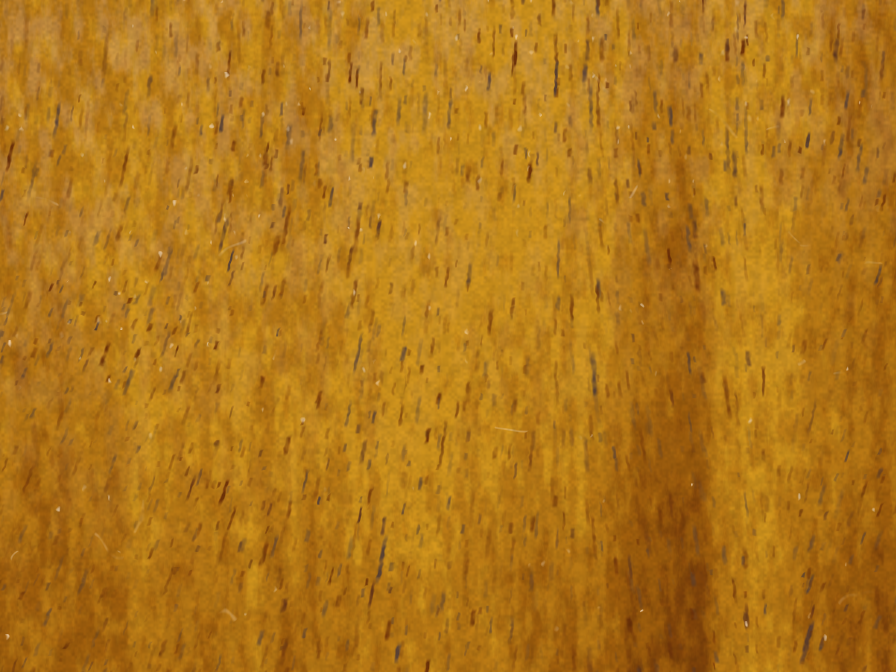
A Shadertoy shader for this texture:

```glsl
const vec3 UMBER = vec3(0.48, 0.25, 0.035);
const vec3 AMBER = vec3(0.595, 0.35, 0.045);
const vec3 HONEY = vec3(0.69, 0.45, 0.075);
const vec3 GOLD = vec3(0.775, 0.55, 0.105);
const vec3 HAZE = vec3(0.77, 0.60, 0.44);
const vec3 RED_PORE = vec3(0.41, 0.18, 0.03);
const vec3 GREY_PORE = vec3(0.33, 0.245, 0.21);
const vec3 GLINT = vec3(0.90, 0.79, 0.65);

float hash(vec2 p) {
    return fract(sin(dot(p, vec2(127.1, 311.7))) * 43758.5453);
}

vec2 hash2(vec2 p) {
    return vec2(hash(p), hash(p + 19.3));
}

float noise(vec2 p) {
    vec2 i = floor(p), f = fract(p);
    f = f * f * (3.0 - 2.0 * f);
    return mix(mix(hash(i), hash(i + vec2(1, 0)), f.x),
               mix(hash(i + vec2(0, 1)), hash(i + vec2(1, 1)), f.x), f.y);
}

float fbm(vec2 p) {
    float sum = 0.0, amp = 0.5;
    for (int i = 0; i < 4; i++) {
        sum += amp * noise(p);
        p = p * 2.03 + 7.1;
        amp *= 0.5;
    }
    return sum / 0.9375;
}

float segment(vec2 p, vec2 a, vec2 b) {
    vec2 d = b - a;
    return length(p - a - d * clamp(dot(p - a, d) / dot(d, d), 0.0, 1.0));
}

// Sideways slope of the fibres: leaning right at the left, left past the middle
float fibreLean(vec2 p) {
    float low = 1.0 - smoothstep(0.5, 1.0, p.y);
    float side = mix(0.34, 0.10, smoothstep(0.1, 0.75, p.x));
    side = mix(side, -0.16, smoothstep(0.75, 0.95, p.x));
    return mix(side, 0.3, smoothstep(1.08, 1.25, p.x)) * (0.1 + 0.9 * low);
}

// Broad light and dark figure of the wood, 0 dark to 1 light
float woodTone(vec2 p) {
    float x = p.x + 0.03 * (fbm(p * vec2(3.0, 2.0)) - 0.5);
    float tone = 0.78 + 0.42 * (fbm(vec2(x * 7.0, p.y * 1.3)) - 0.5);
    tone += 0.42 * (fbm(vec2(x * 45.0, p.y * 3.0) + 31.0) - 0.5);
    tone += 0.6 * (fbm(p * vec2(75.0, 28.0) + 5.0) - 0.5);
    float band = smoothstep(0.86, 0.98, x) * (1.0 - smoothstep(1.03, 1.07, x));
    tone -= band * mix(0.48, 0.12, smoothstep(0.1, 0.9, p.y));
    tone += 0.12 * exp(-pow((x - 0.62) / 0.22, 2.0));
    tone += 0.15 * exp(-pow((x - 1.13) / 0.05, 2.0));
    tone -= 0.22 * smoothstep(1.16, 1.33, x);
    tone -= 0.24 * (1.0 - smoothstep(0.0, 0.4, p.y));
    return tone - 0.08 * (1.0 - smoothstep(0.0, 0.3, x));
}

vec3 woodColor(float tone) {
    vec3 c = mix(UMBER, AMBER, smoothstep(0.0, 0.33, tone));
    c = mix(c, HONEY, smoothstep(0.33, 0.64, tone));
    return mix(c, GOLD, smoothstep(0.64, 0.95, tone));
}

// One soft dash per cell, lined up in loose columns; x: coverage, y: random tint
vec2 pores(vec2 p, vec2 cell, float width, float density, float seed) {
    vec2 id = floor(p / cell), result = vec2(0.0);
    vec2 wobble = vec2(noise(p * 150.0), noise(p * 150.0 + 41.0)) - 0.5;
    float ragged = 0.5 + 0.8 * noise(p * vec2(190.0, 110.0) + seed);
    for (int j = -1; j <= 1; j++)
    for (int i = -1; i <= 1; i++) {
        vec2 k = id + vec2(i, j), r = hash2(k + seed), s = hash2(k + seed + 47.0);
        r.x = mix(r.x, hash(vec2(k.x, seed)), 0.6);
        vec2 mid = (k + r) * cell;
        float lean = fibreLean(mid);
        float len = cell.y * mix(0.16, 0.5, s.x * s.x) * (1.0 - abs(lean));
        vec2 d = p - mid + vec2(0.0022, 0.004) * wobble;
        d.x -= d.y * (lean + 0.1 * (s.y - 0.5));
        float w = width * mix(0.7, 1.3, hash(k + seed + 5.0));
        vec2 q = abs(d) / vec2(w, len);
        float cover = (1.0 - smoothstep(0.2, 1.4, q.x)) * (1.0 - smoothstep(0.55, 1.15, q.y));
        cover *= step(hash(k + seed + 83.0), density) * mix(0.25, 1.1, s.y * s.y) * ragged;
        if (cover > result.x) result = vec2(cover, hash(k + seed + 61.0));
    }
    return result;
}

vec3 addPores(vec3 c, vec2 pore, float strength) {
    vec3 ink = mix(RED_PORE, GREY_PORE, smoothstep(0.35, 0.75, pore.y));
    return mix(c, ink, min(pore.x * strength, 0.95));
}

// Irregular tiny reflections off the varnish
float glints(vec2 p, float size, float density) {
    vec2 id = floor(p / size), r = hash2(id + 211.0);
    vec2 d = (fract(p / size) - 0.2 - 0.6 * r) * size;
    d += 0.004 * (vec2(noise(p * 170.0), noise(p * 170.0 + 9.0)) - 0.5);
    float dist = length(d * vec2(1.0, 0.6)) / mix(0.6, 1.2, r.x);
    return step(hash(id + 151.0), density) * r.y * (1.0 - smoothstep(0.0004, 0.0038, dist));
}

// Short pale scratches with a slight wobble
float scratches(vec2 p) {
    float sum = 0.0;
    p += 0.02 * (vec2(noise(p * 35.0), noise(p * 35.0 + 9.0)) - 0.5);
    for (int i = 0; i < 22; i++) {
        vec2 k = vec2(i, 5), r = hash2(k), s = hash2(k + 71.0);
        vec2 mid = r * vec2(1.33, 0.9), turn = vec2(cos(s.x * 2.6 - 0.9), sin(s.x * 2.6 - 0.9));
        vec2 along = mix(0.006, 0.03, s.y * s.y) * turn;
        float d = segment(p, mid - along, mid + along);
        sum += (1.0 - smoothstep(0.0002, 0.0036, d)) * mix(0.25, 0.7, hash(k + 29.0));
    }
    return min(sum, 1.0) * smoothstep(0.1, 0.8, noise(p * 70.0));
}

void mainImage(out vec4 fragColor, in vec2 fragCoord) {
    vec2 p = fragCoord / iResolution.y;
    vec3 c = woodColor(woodTone(p));

    // Pale sheen, mostly towards the top left
    float sheen = smoothstep(0.1, 1.1, p.y + 0.25 * (0.6 - p.x));
    c = mix(c, HAZE, 0.42 * sheen * smoothstep(0.35, 0.75, fbm(p * vec2(60.0, 24.0))));

    // Dashes gather in patches
    float patchy = smoothstep(0.3, 0.68, fbm(p * vec2(6.0, 4.0) + 13.0));
    c = addPores(c, pores(p, vec2(0.022, 0.052), 0.0029, 0.6, 3.0), 0.4 + 0.45 * patchy);
    c = addPores(c, pores(p, vec2(0.034, 0.085), 0.0034, 0.5, 17.0), 0.5 + 0.6 * patchy);
    c = addPores(c, pores(p, vec2(0.016, 0.036), 0.0026, 0.55, 37.0), 0.25 + 0.4 * patchy);

    c = mix(c, GLINT, 0.8 * glints(p, 0.019, 0.03 + 0.16 * sheen * patchy));
    c = mix(c, GLINT, 0.65 * scratches(p));
    c *= 1.0 + 0.10 * (noise(p * 230.0) - 0.5) + 0.09 * (noise(p * 110.0) - 0.5);
    fragColor = vec4(c, 1.0);
}
```
